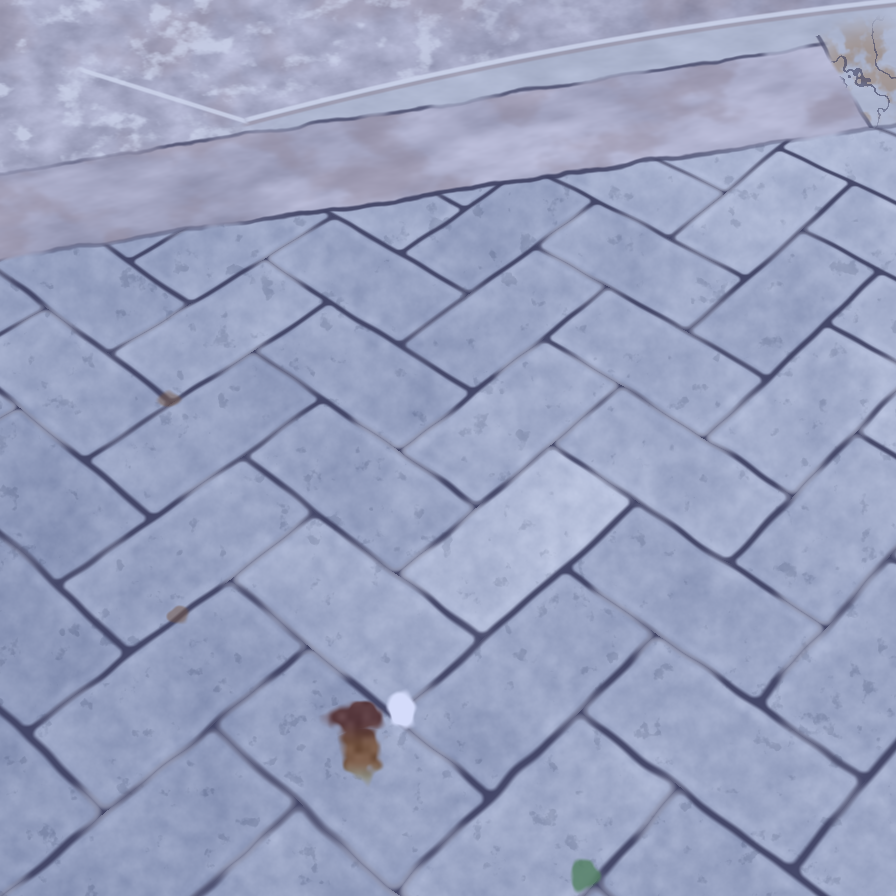
Reproduce this texture procedurally as a three.js fragment shader.

```glsl
varying vec2 vUv;

const vec3 BRICK = vec3(0.602, 0.645, 0.768);
const vec3 JOINT = vec3(0.24, 0.25, 0.38);
const vec3 SAND = vec3(0.54, 0.55, 0.64);
const vec3 CURB = vec3(0.655, 0.665, 0.775);
const vec3 GROUND = vec3(0.66, 0.675, 0.785);
const vec3 CONCRETE = vec3(0.675, 0.71, 0.81);
const vec3 FLAKE = vec3(0.80, 0.83, 0.92);
const vec3 STAIN = vec3(0.56, 0.52, 0.59);
const vec3 OCHRE = vec3(0.60, 0.51, 0.44);
const vec3 LEAF_DARK = vec3(0.35, 0.23, 0.25);
const vec3 LEAF_WARM = vec3(0.46, 0.34, 0.27);
const vec3 GREEN = vec3(0.32, 0.50, 0.38);
// Perspective paving grid: origin, both axes, depth and lens bend
const vec2 GRID_ORIGIN = vec2(0.4435, 0.3594);
const vec2 GRID_U = vec2(0.1139, 0.0932);
const vec2 GRID_V = vec2(0.0762, -0.0844);
const vec2 GRID_DEPTH = vec2(0.045, -0.038);
const vec2 LENS_BEND = vec2(0.04, 0.12);
const float JOINT_WIDTH = 0.008;
const float JOINT_SOFT = 0.042;
const float CORNER = 0.09;
const float EDGE = 0.003;

float hash(vec2 p) {
  vec3 q = fract(p.xyx * 0.1031);
  q += dot(q, q.yzx + 33.33);
  return fract((q.x + q.y) * q.z);
}

float noise(vec2 p) {
  vec2 i = floor(p), f = fract(p);
  f *= f * (3.0 - 2.0 * f);
  return mix(mix(hash(i), hash(i + vec2(1, 0)), f.x),
             mix(hash(i + vec2(0, 1)), hash(i + 1.0), f.x), f.y);
}

float fbm(vec2 p) {
  float sum = 0.0, amp = 0.53;
  for (int i = 0; i < 4; i++) {
    sum += amp * noise(p);
    p = mat2(1.6, 1.2, -1.2, 1.6) * p + 17.3;
    amp *= 0.5;
  }
  return sum;
}

vec2 toGrid(vec2 p) {
  vec2 corner = max(p - 0.4, 0.0);
  p -= LENS_BEND * corner.x * corner.y;
  vec2 a = GRID_U - p * GRID_DEPTH.x, b = GRID_V - p * GRID_DEPTH.y;
  vec2 r = p - GRID_ORIGIN;
  return vec2(r.x * b.y - r.y * b.x, a.x * r.y - a.y * r.x) / (a.x * b.y - a.y * b.x);
}

// Brick corner in xy, distance inside its edge in z
vec3 herringbone(vec2 g) {
  vec2 cell = floor(g);
  float s = mod(cell.x + cell.y, 4.0);
  bool lengthwise = s < 1.5;
  vec2 size = lengthwise ? vec2(2, 1) : vec2(1, 2);
  vec2 start = cell - (size - 1.0) * step(0.5, mod(s, 2.0));
  vec2 q = abs(g - start - 0.5 * size) - 0.5 * size + CORNER;
  return vec3(start, CORNER - length(max(q, 0.0)) - min(max(q.x, q.y), 0.0));
}

float stroke(float d, float width) {
  return 1.0 - smoothstep(width, width + EDGE, abs(d));
}

float blob(vec2 p, vec2 center, vec2 radius) {
  float d = length((p - center) / radius) + 0.6 * (noise(p * 90.0) - 0.5);
  return 1.0 - smoothstep(0.75, 1.2, d);
}

vec3 paving(vec2 p) {
  vec2 g = toGrid(p) + 0.035 * (vec2(noise(p * 28.0), noise(p * 28.0 + 40.0)) - 0.5);
  vec3 brick = herringbone(g);
  float grain = fbm(p * 65.0), cloud = fbm(p * 13.0 + brick.xy * 3.0);
  float tone = 0.04 * (hash(brick.xy + 60.0) - 0.5) + 0.10 * (cloud - 0.5) + 0.10 * (grain - 0.5);
  tone += 0.06 * (p.x - 0.5) + 0.035 * (p.y - 0.4);
  tone += 0.07 * (1.0 - step(0.5, length(brick.xy)));
  vec3 col = BRICK + tone * vec3(1.05, 1.0, 0.85);
  col -= 0.07 * smoothstep(0.68, 0.8, fbm(p * 60.0 + 8.0));
  col += 0.02 * smoothstep(0.04, 0.08, brick.z) * (1.0 - smoothstep(0.08, 0.16, brick.z));
  // Joints, partly filled with sand
  float joint = 1.0 - smoothstep(JOINT_WIDTH, JOINT_WIDTH + JOINT_SOFT, brick.z);
  float fill = smoothstep(0.35, 0.8, noise(p * 19.0 + 5.0)) * smoothstep(-0.03, 0.02, brick.z);
  return mix(col, mix(JOINT, SAND, fill), joint * mix(0.92, 0.55, fill));
}

vec3 upperGround(vec2 p, float wire) {
  float rough = fbm(p * vec2(35.0, 55.0));
  vec3 col = GROUND + 0.22 * (rough - 0.5) - 0.04 * smoothstep(0.4, 0.7, p.x);
  col = mix(col, STAIN, 0.35 * smoothstep(0.5, 0.75, fbm(p * 16.0 + 9.0)));
  float flakes = smoothstep(0.52, 0.78, fbm(p * vec2(40.0, 60.0) + 20.0));
  col = mix(col, FLAKE, 0.75 * flakes * (1.0 - smoothstep(0.4, 0.8, p.x)));
  vec3 strip = CONCRETE + 0.10 * (fbm(p * vec2(25.0, 60.0)) - 0.5);
  return mix(col, strip, smoothstep(EDGE, -EDGE, wire) * smoothstep(0.2, 0.36, p.x));
}

void main() {
  vec2 p = vUv;
  float wobble = 0.010 * (fbm(p * 22.0) - 0.5);
  float curbBottom = p.y - 0.711 - 0.15 * p.x + wobble;
  float curbTop = p.y - 0.807 - 0.155 * p.x + wobble;
  float curbEnd = p.x + 0.6 * (p.y - 0.87) - 0.965 + wobble;
  float t = p.x - 0.27;
  float wire = p.y - 0.865 - 0.265 * t + 0.11 * t * t;
  float broken = smoothstep(0.3, 0.65, noise(p * 24.0 + 3.0));

  // Ground with debris past the end of the curb
  vec3 col = upperGround(p, wire);
  float debris = 1.0 - smoothstep(0.03, 0.075, length(p - vec2(0.965, 0.915)));
  col = mix(col, OCHRE, 0.6 * debris * smoothstep(0.42, 0.62, fbm(p * 45.0)));
  col = mix(col, JOINT, 0.6 * debris * stroke(fbm(p * 22.0 + 6.0) - 0.48, 0.012));

  // Pale wire and its loose end
  float branch = p.y - 0.922 + 0.313 * (p.x - 0.091);
  float span = smoothstep(0.085, 0.095, p.x) * (1.0 - smoothstep(0.27, 0.28, p.x));
  float mainSpan = smoothstep(0.265, 0.28, p.x);
  col = mix(col, STAIN, 0.5 * mainSpan * stroke(wire + 0.005, 0.0008));
  col = mix(col, FLAKE, 0.85 * max(span * stroke(branch, 0.001), mainSpan * stroke(wire, 0.001)));

  // Curb with stains and worn streaks
  float streaks = fbm(p * vec2(15.0, 42.0) + vec2(0.0, -6.0 * p.x));
  vec3 curb = CURB + 0.22 * (streaks - 0.5) + 0.06 * (p.x - 0.4);
  curb = mix(curb, STAIN, 0.42 * smoothstep(0.48, 0.72, fbm(p * vec2(14.0, 25.0) + 50.0)));
  float onCurb = smoothstep(EDGE, -EDGE, max(curbTop, curbEnd));
  col = mix(col, curb, onCurb);
  float beforeEnd = smoothstep(0.01, -0.01, curbEnd);
  col = mix(col, JOINT, beforeEnd * stroke(curbTop, 0.0004) * mix(0.2, 0.75, broken));
  col = mix(col, JOINT, 0.6 * broken * stroke(curbEnd, 0.001) * step(0.0, curbBottom) * step(curbTop, 0.01));

  // Paving and the crack below the curb
  col = mix(col, paving(p), smoothstep(EDGE, -EDGE, curbBottom));
  float crack = smoothstep(0.22, 0.34, p.x) * (1.0 - smoothstep(0.6, 0.95, p.x));
  col = mix(col, JOINT, stroke(curbBottom, 0.001) * mix(0.4 * broken, 0.9, crack));

  // Fallen leaf, pale scrap, sprig and crumbs
  vec3 leaf = mix(LEAF_WARM, LEAF_DARK, smoothstep(0.165, 0.197, p.y));
  leaf = mix(vec3(0.52, 0.52, 0.48), leaf, smoothstep(0.13, 0.152, p.y));
  leaf += 0.12 * (noise(p * 110.0) - 0.5);
  float leafMask = max(blob(p, vec2(0.398, 0.199), vec2(0.031, 0.019)),
                       blob(p, vec2(0.403, 0.165), vec2(0.022, 0.034)));
  col = mix(col, leaf, leafMask);
  col = mix(col, vec3(0.83, 0.86, 0.98), blob(p, vec2(0.447, 0.207), vec2(0.015, 0.021)));
  col = mix(col, GREEN, 0.8 * blob(p, vec2(0.652, 0.023), vec2(0.018, 0.016)));
  float crumbs = max(blob(p, vec2(0.187, 0.553), vec2(0.014, 0.009)),
                     blob(p, vec2(0.2, 0.313), vec2(0.012, 0.009)));
  col = mix(col, LEAF_WARM, 0.5 * crumbs);
  gl_FragColor = vec4(col, 1.0);
}
```
